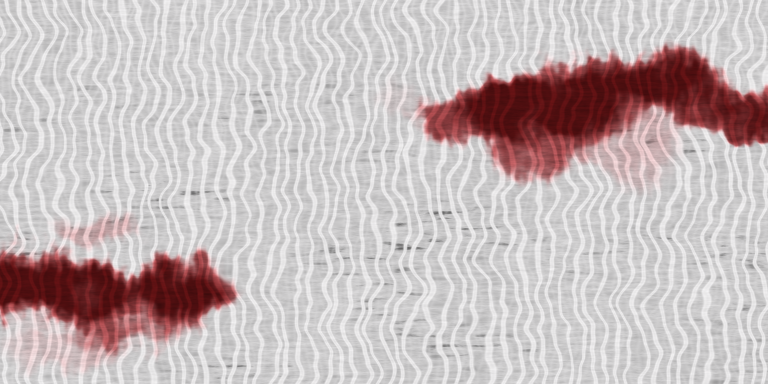
Reproduce this texture procedurally as a Shadertoy shader.

```glsl
// Wavy white gauze over a grey fibrous backing, soaked by two dark red stains.
// Threads are warped repeated lines; fibres are gradient noise stretched along x;
// stains are soft ellipses merged into a density that tints the cloth.

vec2 hashGradient(vec2 cell) {
    vec3 q = fract(vec3(cell.xyx) * vec3(0.1031, 0.1030, 0.0973));
    q += dot(q, q.yzx + 33.33);
    float angle = 6.2832 * fract((q.x + q.y) * q.z);
    return vec2(cos(angle), sin(angle));
}

float gradientNoise(vec2 p) {
    vec2 i = floor(p), f = p - i;
    vec2 u = f * f * f * (f * (f * 6.0 - 15.0) + 10.0);
    vec2 e = vec2(1, 0);
    float low = mix(dot(hashGradient(i), f), dot(hashGradient(i + e), f - e), u.x);
    float high = mix(dot(hashGradient(i + e.yx), f - e.yx), dot(hashGradient(i + 1.0), f - 1.0), u.x);
    return mix(low, high, u.y);
}

float fbm(vec2 p) {
    float sum = 0.0, amp = 1.0;
    for (int k = 0; k < 4; k++) {
        sum += amp * gradientNoise(p);
        p = p * 2.03 + 17.3;
        amp *= 0.55;
    }
    return sum;
}

// Soft ellipse: 1 at the centre, 0 outside
float blot(vec2 p, vec2 centre, vec2 radius) {
    return 1.0 - smoothstep(0.45, 1.25, length((p - centre) / radius));
}

// Coverage of a warped set of near-vertical threads; x holds shape, y the sheen
vec2 threads(vec2 p, float count, float halfWidth, float seed, float blur) {
    float x = p.x + 0.050 * gradientNoise(vec2(p.x * 2.5, p.y * 7.0) + seed)
                  + 0.022 * gradientNoise(vec2(p.x * 8.0, p.y * 17.0) + seed);
    float id = floor(x * count);
    vec2 best = vec2(0);
    for (float k = -1.0; k <= 1.0; k++) {
        float n = id + k;
        float sway = 0.60 * gradientNoise(vec2(n * 0.73, p.y * 9.0) + seed)
                   + 0.22 * gradientNoise(vec2(n * 0.91, p.y * 27.0) + seed);
        float d = abs(x - (n + 0.5 + sway) / count);
        float w = halfWidth * (1.0 + 0.6 * gradientNoise(vec2(n * 1.37, p.y * 6.0)));
        float cover = 1.0 - smoothstep(w - blur, w + blur, d);
        float strands = 0.82 + 0.18 * smoothstep(0.0, 0.6, d / w);
        best = max(best, vec2(cover, cover * strands));
    }
    return best;
}

// Amount of red soaked into the cloth
float stainDensity(vec2 p) {
    vec2 q = p + 0.055 * vec2(fbm(p * 7.0), fbm(p * 7.0 + 40.0))
               + 0.018 * vec2(gradientNoise(p * vec2(60, 15)), gradientNoise(p * vec2(55, 12) + 9.0));
    float clear = 1.0;
    // Upper right streak, then its pale hem
    clear *= 1.0 - 0.92 * blot(q, vec2(1.31, 0.710), vec2(0.13, 0.095));
    clear *= 1.0 - 0.90 * blot(q, vec2(1.48, 0.730), vec2(0.20, 0.110));
    clear *= 1.0 - 0.80 * blot(q, vec2(1.67, 0.795), vec2(0.19, 0.078));
    clear *= 1.0 - 0.65 * blot(q, vec2(1.82, 0.745), vec2(0.11, 0.070));
    clear *= 1.0 - 0.75 * blot(q, vec2(1.96, 0.705), vec2(0.12, 0.055));
    clear *= 1.0 - 0.50 * blot(q, vec2(1.16, 0.690), vec2(0.09, 0.065));
    clear *= 1.0 - 0.45 * blot(q, vec2(1.40, 0.600), vec2(0.14, 0.065));
    clear *= 1.0 - 0.22 * blot(q, vec2(1.66, 0.630), vec2(0.16, 0.110));
    clear *= 1.0 - 0.12 * blot(q, vec2(1.04, 0.750), vec2(0.08, 0.080));
    // Lower left streak, then its pale hem
    clear *= 1.0 - 0.94 * blot(q, vec2(0.03, 0.260), vec2(0.19, 0.100));
    clear *= 1.0 - 0.80 * blot(q, vec2(0.25, 0.235), vec2(0.16, 0.075));
    clear *= 1.0 - 0.84 * blot(q, vec2(0.46, 0.245), vec2(0.15, 0.090));
    clear *= 1.0 - 0.35 * blot(q, vec2(0.34, 0.150), vec2(0.15, 0.065));
    clear *= 1.0 - 0.20 * blot(q, vec2(0.18, 0.100), vec2(0.18, 0.070));
    clear *= 1.0 - 0.25 * blot(q, vec2(0.25, 0.400), vec2(0.11, 0.060));
    return clamp((1.0 - clear) * (1.0 + 0.35 * fbm(p * vec2(9, 7) + 5.0)), 0.0, 1.0);
}

void mainImage(out vec4 fragColor, in vec2 fragCoord) {
    vec2 p = fragCoord / iResolution.y;
    float pixel = 1.0 / iResolution.y;

    // Backing with fine fibres and scattered dark horizontal streaks
    float fibre = fbm(p * vec2(22, 120));
    float streak = smoothstep(0.12, 0.65, gradientNoise(p * vec2(11, 75) + 3.0) + 0.35 * fibre);
    float bands = smoothstep(-0.10, 0.40, gradientNoise(p * vec2(2.2, 7.0) + 21.0));
    bands *= 1.0 - smoothstep(0.65, 0.85, p.y);
    bands += 0.8 * blot(p, vec2(0.26, 0.41), vec2(0.13, 0.05))
           + 0.7 * blot(p, vec2(0.98, 0.25), vec2(0.16, 0.07))
           + 0.5 * blot(p, vec2(0.26, 0.74), vec2(0.14, 0.04));
    float shade = 0.785 + 0.085 * fibre + 0.025 * fbm(p * 3.0);
    shade -= streak * (0.07 + 0.33 * bands);

    // Faint under-layer, denser near the top, then the bright main threads
    vec2 under = threads(p + 0.013, 43.0, 0.0035, 61.0, 0.003 + pixel);
    shade = mix(shade, 0.88, under.x * mix(0.30, 0.55, smoothstep(0.5, 1.0, p.y)));
    vec2 gauze = threads(p, 29.0, 0.0062, 7.0, 0.0015 + 0.7 * pixel);
    shade = mix(shade, 0.84 + 0.10 * gauze.y + 0.04 * fibre, 0.88 * gauze.x);
    vec3 cloth = shade * vec3(1.0, 0.995, 0.998);

    // Soaked cloth darkens from pink to deep red; threads stay lighter
    float density = stainDensity(p);
    vec3 soaked = mix(vec3(0.80, 0.62, 0.63), vec3(0.55, 0.25, 0.26), smoothstep(0.05, 0.55, density));
    soaked = mix(soaked, vec3(0.30, 0.055, 0.06), smoothstep(0.45, 0.92, density));
    soaked *= 0.45 + 0.68 * shade + 0.20 * gauze.x + 0.12 * fibre;
    fragColor = vec4(mix(cloth, soaked, smoothstep(0.0, 0.45, density)), 1.0);
}
```
